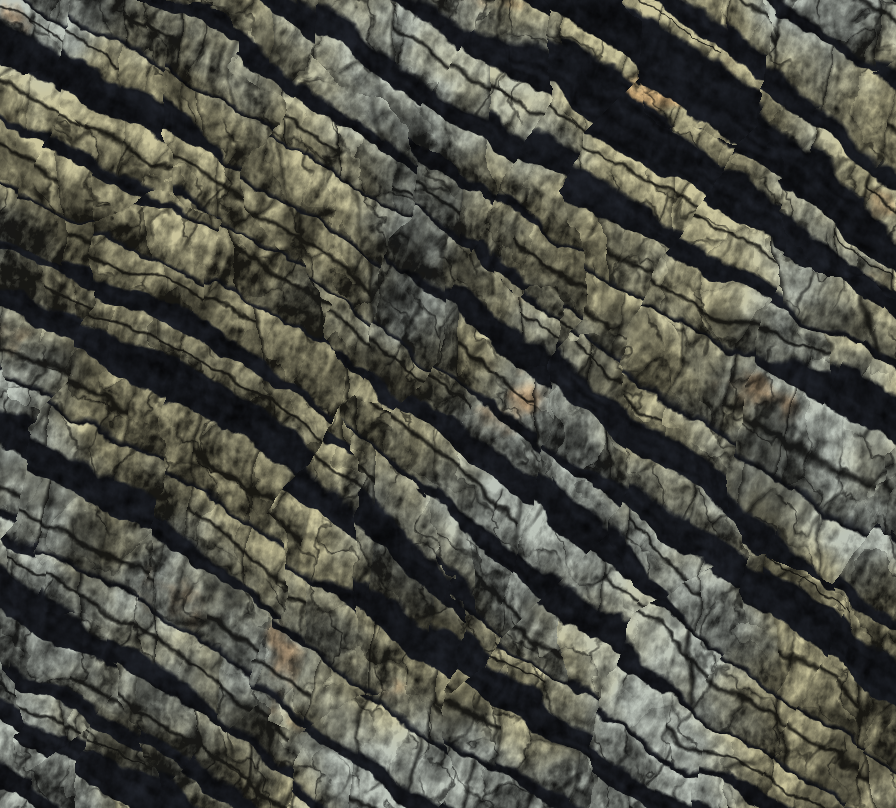
Reproduce this texture procedurally as a WebGL 1 fragment shader.

```glsl
precision highp float;
// Tilted, fractured rock strata: pale broken beds between dark shale seams.
uniform vec2 u_resolution;

float hash(vec2 p) {
  return fract(sin(dot(p, vec2(127.1, 311.7))) * 43758.55);
}

float noise(vec2 p) {
  vec2 i = floor(p), f = fract(p);
  f = f * f * (3.0 - 2.0 * f);
  return mix(mix(hash(i), hash(i + vec2(1, 0)), f.x),
             mix(hash(i + vec2(0, 1)), hash(i + vec2(1, 1)), f.x), f.y);
}

float fbm(vec2 p) {
  float sum = 0.0, amp = 0.5;
  for (int i = 0; i < 5; i++) {
    sum += amp * noise(p);
    p = mat2(1.6, 1.2, -1.2, 1.6) * p + 7.3;
    amp *= 0.5;
  }
  return sum;
}

// Creased height field, sharp along its ridges
float creases(vec2 p) {
  float sum = 0.0, amp = 0.5;
  for (int i = 0; i < 4; i++) {
    sum += amp * abs(2.0 * noise(p) - 1.0);
    p = mat2(1.5, 1.1, -1.1, 1.5) * p + 3.7;
    amp *= 0.6;
  }
  return sum;
}

// Broken faces: x = tilted face tone, y = distance to the nearest crack
vec2 facets(vec2 p) {
  vec2 cell = floor(p), nearest = vec2(0.0), id = vec2(0.0);
  float d1 = 9.0, d2 = 9.0;
  for (int j = -1; j <= 1; j++) {
    for (int i = -1; i <= 1; i++) {
      vec2 c = cell + vec2(i, j);
      vec2 r = c + vec2(hash(c), hash(c + 41.3)) - p;
      float d = length(r);
      if (d < d1) { d2 = d1; d1 = d; nearest = r; id = c; }
      else d2 = min(d2, d);
    }
  }
  float turn = 6.283 * hash(id + 9.1);
  float tilt = dot(nearest, vec2(cos(turn), sin(turn)));
  return vec2(hash(id + 5.7) - 0.5 + 0.5 * tilt, d2 - d1);
}

void main() {
  vec2 p = gl_FragCoord.xy / u_resolution.y;

  // Bedding frame: x runs down the dip, y crosses the beds
  vec2 q = vec2(dot(p, vec2(0.85, -0.53)), dot(p, vec2(0.53, 0.85)));
  float across = q.y;
  vec2 fault = facets(vec2(q.x * 7.0 + q.y * 2.0, q.y * 4.0) + 0.5 * fbm(q * 12.0));
  q.y += 0.06 * (fbm(q * 2.0 + 4.0) - 0.5) + 0.030 * (fbm(q * 19.0) - 0.5);
  q.y += 0.022 * fault.x + 0.010 * (fbm(q * 60.0) - 0.5);
  q.x += 0.04 * (fbm(q * 12.0 + 20.0) - 0.5);

  // Beds of uneven thickness, split into blocks by cross joints
  float y = q.y * 13.0 + 1.1 * noise(vec2(q.x * 1.2, q.y * 5.0));
  float bed = floor(y), f = fract(y);
  float x = q.x * (6.0 + 7.0 * hash(vec2(bed, 2.0))) + 0.4 * f + 9.0 * hash(vec2(bed, 8.0));
  vec2 block = vec2(floor(x), bed);
  float fx = fract(x);
  float blockTone = hash(block + 3.3) - 0.5;

  // Width of the shale seam beneath each bed
  vec2 corner = p - vec2(0.85, 0.97), heart = p - vec2(0.45, 0.75);
  float shade = 0.30 * smoothstep(0.42, 0.10, across)
    + 0.34 * exp(-16.0 * dot(corner, corner))
    + 0.42 * exp(-pow((across - 0.56) / 0.055, 2.0)) * smoothstep(0.75, 0.5, p.x)
    - 0.20 * exp(-7.0 * dot(heart, heart));
  float seam = mix(0.02, 0.58, smoothstep(0.36, 0.82, noise(vec2(q.x * 3.2 + bed * 7.3, bed * 3.1))));
  seam = clamp(seam + shade + 0.16 * blockTone, 0.05, 0.82);
  float stone = smoothstep(seam - 0.05, seam + 0.04, f) * smoothstep(1.0, 0.97, f);
  float height = clamp((f - seam) / (1.0 - seam), 0.0, 1.0);

  // Relief lit from the upper left, grained across the beds
  vec2 grain = vec2(q.x * 26.0 + q.y * 10.0, q.y * 15.0);
  float relief = creases(grain) - creases(grain + vec2(0.22, -0.16));
  vec2 chips = vec2(p.x * 62.0 - p.y * 22.0, p.y * 44.0 + p.x * 12.0);
  float chipping = creases(chips) - creases(chips + vec2(0.3, -0.3));
  float grit = fbm(p * 95.0) - 0.5;
  vec2 face = facets(vec2(q.x * 20.0 + q.y * 9.0, q.y * 15.0) + 1.3 * fbm(q * 24.0));
  float patches = fbm(p * 4.5 + 11.0) - 0.5;

  float tone = 0.465 + 0.18 * blockTone + 0.16 * face.x + 0.48 * relief + 0.24 * chipping
    + 0.36 * grit + 0.62 * patches + 0.20 * (height - 0.5) + 0.10 * fault.x;
  tone += 0.05 * smoothstep(0.7, 0.9, height);

  // Joints, broken cracks and thin partings
  float joint = smoothstep(0.0, 0.06, min(fx, 1.0 - fx));
  tone *= mix(1.0, joint, 0.7 * hash(block + 6.1));
  float open = smoothstep(0.35, 0.65, noise(q * 25.0 + 60.0));
  tone *= 1.0 - 0.5 * open * smoothstep(0.14, 0.0, face.y);
  float parting = abs(height - 0.35 - 0.3 * hash(vec2(bed, 5.0)) - 0.12 * (noise(q * 20.0) - 0.5));
  tone *= mix(1.0, smoothstep(0.0, 0.08, parting), 0.75 * step(0.45, hash(block + 1.9)));
  tone *= 1.0 - 0.35 * smoothstep(0.55, 0.72, fbm(q * 14.0 + 31.0));
  tone = clamp(tone, 0.09, 0.76);

  // Grey to ochre weathering with rare rust
  float warmth = smoothstep(0.30, 0.66, fbm(p * 6.0 + 50.0) + 0.12 * blockTone);
  vec3 rock = tone * mix(vec3(0.97, 1.01, 0.96), vec3(1.04, 1.01, 0.80), warmth);
  float rust = smoothstep(0.70, 0.82, fbm(p * 8.0 + 80.0));
  rock = mix(rock, tone * vec3(1.2, 0.87, 0.55), 0.5 * rust);

  // Shale with fine streaks along the bedding
  float streak = noise(vec2(q.x * 14.0, q.y * 130.0)) - 0.5;
  vec3 shale = vec3(0.076, 0.084, 0.102) * (1.0 + 0.5 * streak + 1.0 * grit + 0.7 * relief);

  gl_FragColor = vec4(mix(shale, rock, stone), 1.0);
}
```
